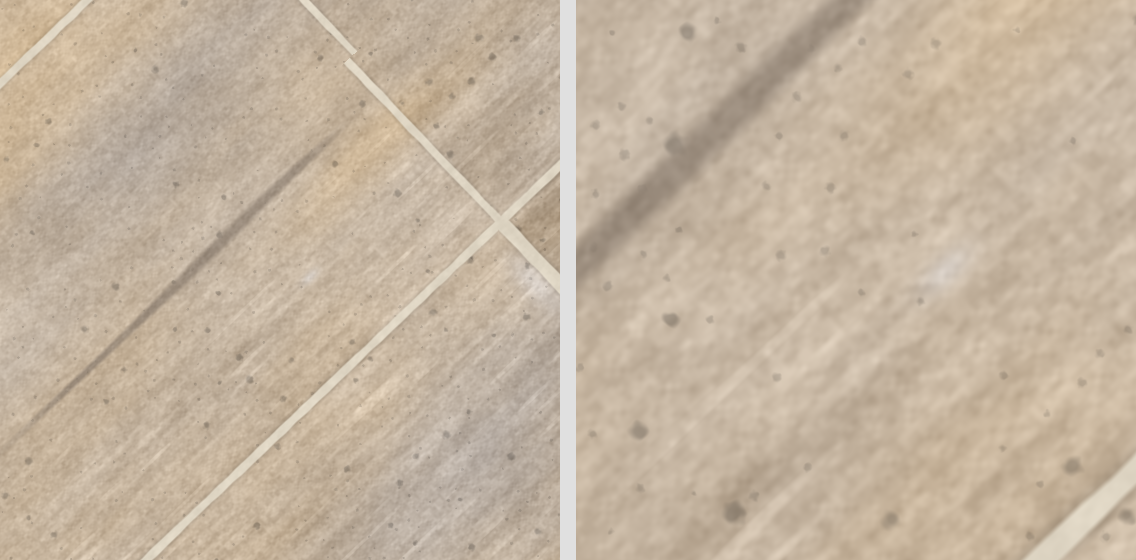
Left: the whole. Right: its middle third, enlarged.
Write a three.js fragment shader that draws this texture.

```glsl
#define GRAIN_DIR vec2(0.724, 0.690)
#define ROW_PITCH 0.398
#define ROW_START 0.180
#define PLANK_LENGTH 1.5
#define PLANK_END 1.064
#define END_SHIFT 0.019
#define GROUT_HALF 0.0078
#define SHADE vec3(0.615, 0.553, 0.485)
#define PALE vec3(0.885, 0.835, 0.775)
#define WARM_TINT vec3(0.035, 0.005, -0.045)
#define GROUT vec3(0.885, 0.850, 0.780)
#define SEAM vec3(0.545, 0.490, 0.435)

varying vec2 vUv;

float hash(vec2 p) {
  vec3 q = fract(vec3(p.xyx) * 0.1031);
  q += dot(q, q.yzx + 33.33);
  return fract((q.x + q.y) * q.z);
}

float noise(vec2 p) {
  vec2 i = floor(p);
  vec2 f = fract(p);
  f = f * f * (3.0 - 2.0 * f);
  return mix(mix(hash(i), hash(i + vec2(1.0, 0.0)), f.x),
             mix(hash(i + vec2(0.0, 1.0)), hash(i + vec2(1.0, 1.0)), f.x), f.y);
}

float fbm(vec2 p) {
  float sum = 0.0;
  float amp = 0.53;
  for (int i = 0; i < 4; i++) {
    sum += amp * noise(p);
    p = p * 2.03 + 17.7;
    amp *= 0.5;
  }
  return sum;
}

// Soft elliptical stain aligned with the grain
float wash(vec2 g, vec2 center, vec2 radius) {
  vec2 d = (g - center) / radius;
  return exp(-dot(d, d));
}

// Distance to the nearest line of a repeating set
float lineDist(float x, float pitch) {
  return abs(mod(x + 0.5 * pitch, pitch) - 0.5 * pitch);
}

// Sparse dark pits, one candidate per cell
float pits(vec2 g, float cells) {
  vec2 q = g * cells;
  vec2 id = floor(q);
  vec2 c = 0.25 + 0.5 * vec2(hash(id + 3.1), hash(id + 8.7));
  float r = mix(0.05, 0.13, hash(id + 21.3));
  float d = length(fract(q) - c) + 0.06 * (noise(q * 14.0) - 0.5);
  return step(0.72, hash(id + 40.0)) * (1.0 - smoothstep(r * 0.4, r + 0.04, d));
}

void main() {
  // Grain space: x along the planks, y across them
  vec2 g = vec2(dot(vUv, GRAIN_DIR), dot(vUv, vec2(GRAIN_DIR.y, -GRAIN_DIR.x)));
  float row = floor((g.y - ROW_START) / ROW_PITCH);
  float endX = PLANK_END + END_SHIFT * step(row, -1.5);
  vec2 s = g + 5.0;

  // Stone grit, fine streaks and broad clouding
  float grit = noise(s * vec2(125.0, 190.0)) * 0.6 + noise(s * vec2(230.0, 270.0)) * 0.4;
  float wobble = 0.012 * noise(s * 7.0);
  float streak = noise(vec2(s.x * 7.0, (s.y + wobble) * 105.0));
  float band = noise(vec2(s.x * 2.5, (s.y + wobble) * 27.0));
  float cloud = fbm(s * vec2(4.0, 7.0));
  float mottle = fbm(s * vec2(24.0, 34.0));
  float streaky = smoothstep(-0.25, 0.05, g.y);

  float tone = 0.56 + 0.42 * (grit - 0.5) + 0.30 * (cloud - 0.5) + 0.32 * (mottle - 0.5);
  tone += mix(0.10, 0.24, streaky) * (streak - 0.5) + 0.13 * (band - 0.5);
  float scratch = noise(vec2(s.x * 9.0, s.y * 85.0 + 31.0));
  tone += 0.20 * streaky * smoothstep(0.74, 0.95, scratch);

  // Large stains
  float greyBand = wash(g, vec2(0.70, -0.378), vec2(0.50, 0.11));
  float coolPatch = wash(g, vec2(0.76, 0.49), vec2(0.30, 0.17));
  float warmEdge = wash(g, vec2(0.50, -0.55), vec2(0.40, 0.09));
  float warmStrip = wash(g, vec2(1.00, -0.075), vec2(0.24, 0.045));
  float smudge = wash(g, vec2(1.035, 0.295), vec2(0.028, 0.065));
  float fleck = wash(g, vec2(0.749, 0.016), vec2(0.020, 0.009));
  float beyondEnd = step(endX, g.x);
  tone -= 0.15 * greyBand + 0.14 * coolPatch;
  tone -= beyondEnd * (0.08 + 0.20 * wash(g, vec2(1.14, 0.067), vec2(0.13, 0.065)));
  tone += beyondEnd * 0.24 * wash(g, vec2(1.19, -0.017), vec2(0.13, 0.025));
  tone -= beyondEnd * 0.22 * step(ROW_START, g.y);
  tone += 0.25 * smudge * (0.5 + mottle) + 0.32 * fleck + 0.08 * warmEdge;

  float warmth = 0.35 + 1.2 * (fbm(s * vec2(3.0, 8.0) + 60.0) - 0.5);
  warmth += 0.9 * warmEdge + 0.8 * warmStrip + 0.6 * step(row, -2.5);
  warmth -= 0.9 * coolPatch + 0.8 * smudge + 0.8 * fleck + 0.3 * greyBand;
  vec3 color = mix(SHADE, PALE, clamp(tone, -0.15, 1.05)) + WARM_TINT * warmth;
  color *= 1.0 - 0.20 * pits(g + 2.0, 17.0) - 0.13 * pits(g + 9.0, 39.0);

  // Dark vein, tapering at both ends
  float veinY = -0.139 + 0.010 * (noise(vec2(s.x * 5.0, 2.0)) - 0.5);
  float veinFade = smoothstep(0.05, 0.35, g.x) * (1.0 - smoothstep(0.85, 1.05, g.x));
  float veinHalf = 0.004 + 0.007 * wash(g, vec2(0.70, -0.139), vec2(0.22, 0.2));
  float vein = 1.0 - smoothstep(veinHalf * 0.4, veinHalf + 0.005, abs(g.y - veinY));
  float veinWear = 0.45 + 0.4 * noise(s * vec2(14.0, 50.0));
  color = mix(color, SEAM + 0.08 * (grit - 0.5), vein * veinFade * veinWear);

  // Grout: long joints on every second row, staggered end joints
  float wear = 0.0022 * (noise(s * 38.0) - 0.5);
  float longJoint = lineDist(g.y - ROW_START, 2.0 * ROW_PITCH) - GROUT_HALF;
  float endHalf = GROUT_HALF + 0.005 * step(0.0, row) - 0.001 * step(row, -1.5);
  float endJoint = lineDist(g.x - endX, PLANK_LENGTH) - endHalf;
  float joint = min(longJoint, endJoint) + wear;
  color *= 1.0 - 0.08 * (1.0 - smoothstep(0.0, 0.007, joint));
  vec3 groutColor = GROUT + 0.05 * (noise(s * 60.0) - 0.5) + 0.03 * (grit - 0.5);
  color = mix(color, groutColor, 0.95 * (1.0 - smoothstep(-0.0025, 0.0015, joint)));

  gl_FragColor = vec4(color, 1.0);
}
```
